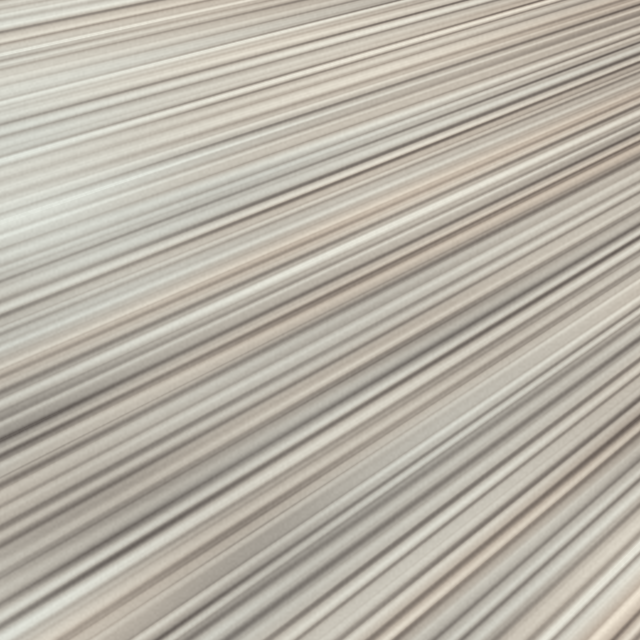
Write a WebGL 2 fragment shader that draws this texture.

```glsl
#version 300 es
precision highp float;

uniform vec2 u_resolution;
out vec4 fragColor;

const vec2 VANISHING = vec2(2.3, 1.42);  // where all grain lines converge
const float HORIZON_SLOPE = -0.62;
const float LINE_DENSITY = 83.0;

const vec3 SHADOW = vec3(0.41, 0.38, 0.36);
const vec3 MIDTONE = vec3(0.72, 0.69, 0.65);
const vec3 HIGHLIGHT = vec3(0.91, 0.90, 0.86);
const vec3 WARM = vec3(1.03, 0.995, 0.96);
const vec3 COOL = vec3(0.975, 1.0, 1.005);

float hash(vec2 p) {
    vec3 q = fract(vec3(p.xyx) * 0.1031);
    q += dot(q, q.yzx + 33.33);
    return fract((q.x + q.y) * q.z);
}

float noise(vec2 p) {
    vec2 cell = floor(p);
    vec2 f = fract(p);
    f = f * f * (3.0 - 2.0 * f);
    float low = mix(hash(cell), hash(cell + vec2(1.0, 0.0)), f.x);
    float high = mix(hash(cell + vec2(0.0, 1.0)), hash(cell + vec2(1.0)), f.x);
    return mix(low, high, f.y);
}

// Stripe number across the receding plane
float stripeCoord(vec2 uv) {
    float slope = (VANISHING.y - uv.y) / (VANISHING.x - uv.x);
    return -LINE_DENSITY / (slope - HORIZON_SLOPE);
}

// Soft lines, one per cell, with random offset, width and strength
float streaks(float t, float seed, float minWidth, float footprint) {
    float total = 0.0;
    for (int i = -1; i <= 1; i++) {
        float cell = floor(t) + float(i);
        float offset = 0.5 + 0.45 * (hash(vec2(cell, seed)) - 0.5);
        float width = minWidth * (1.0 + 0.8 * hash(vec2(cell, seed + 1.0)));
        float strength = mix(0.3, 1.0, hash(vec2(cell, seed + 2.0)));
        float d = (t - cell - offset) / max(width, footprint);
        total += strength * exp(-d * d);
    }
    return total;
}

float glow(vec2 uv, vec2 center, vec2 radius) {
    vec2 d = (uv - center) / radius;
    return exp(-dot(d, d));
}

vec3 toneRamp(float v) {
    vec3 dark = mix(SHADOW, MIDTONE, clamp(v * 2.0, 0.0, 1.0));
    return mix(dark, HIGHLIGHT, clamp(v * 2.0 - 1.0, 0.0, 1.0));
}

void main() {
    vec2 uv = gl_FragCoord.xy / u_resolution;
    float t = stripeCoord(uv);
    float footprint = fwidth(t);
    float along = length(VANISHING - uv);

    // Grain: wide bands, fine fibres, dark grooves and pale ridges
    float bands = noise(vec2(t * 0.45, along * 1.2)) - 0.5;
    float fibres = noise(vec2(t * 3.5, along * 2.0 + 17.0)) - 0.5;
    float grooves = streaks(t, 3.0, 0.12, footprint);
    float thinGrooves = streaks(t * 1.37 + 0.4, 11.0, 0.09, footprint * 1.37);
    float ridges = streaks(t + 0.5, 23.0, 0.14, footprint);
    float wear = mix(0.7, 1.1, noise(vec2(t * 0.6 + 50.0, along * 4.0)));
    float grain = 0.30 * bands + 0.16 * fibres
        + wear * (0.42 * ridges - 0.56 * grooves - 0.20 * thinGrooves);

    // Reflected light on the left, dimmer corners elsewhere
    float glare = glow(uv, vec2(0.02, 0.70), vec2(0.36, 0.27));
    float sheen = glow(uv, vec2(0.25, 0.98), vec2(0.5, 0.22));
    float lowerLight = glow(uv, vec2(0.85, 0.10), vec2(0.45, 0.30));
    float dimPatch = glow(uv, vec2(0.28, 0.26), vec2(0.40, 0.20));
    float dimCorner = glow(uv, vec2(1.0, 1.0), vec2(0.28, 0.22));
    float lighting = 0.25 * glare + 0.13 * sheen + 0.09 * lowerLight
        - 0.13 * dimPatch - 0.14 * dimCorner;
    float clouds = 0.12 * (noise(uv * vec2(3.0, 6.0) + 8.0) - 0.5);

    float tone = 0.55 + grain * (1.0 - 0.40 * glare) + lighting + clouds;
    vec3 color = toneRamp(tone);

    // Warm and cool tints, then faint speckle
    float warmth = noise(vec2(t * 0.7 + 90.0, along)) + 0.3 * (uv.x - 0.5);
    color *= mix(COOL, WARM, clamp(warmth - 0.4 * glare, 0.0, 1.0));
    color += 0.025 * (noise(uv * 260.0) - 0.5);

    fragColor = vec4(clamp(color, 0.0, 1.0), 1.0);
}
```
